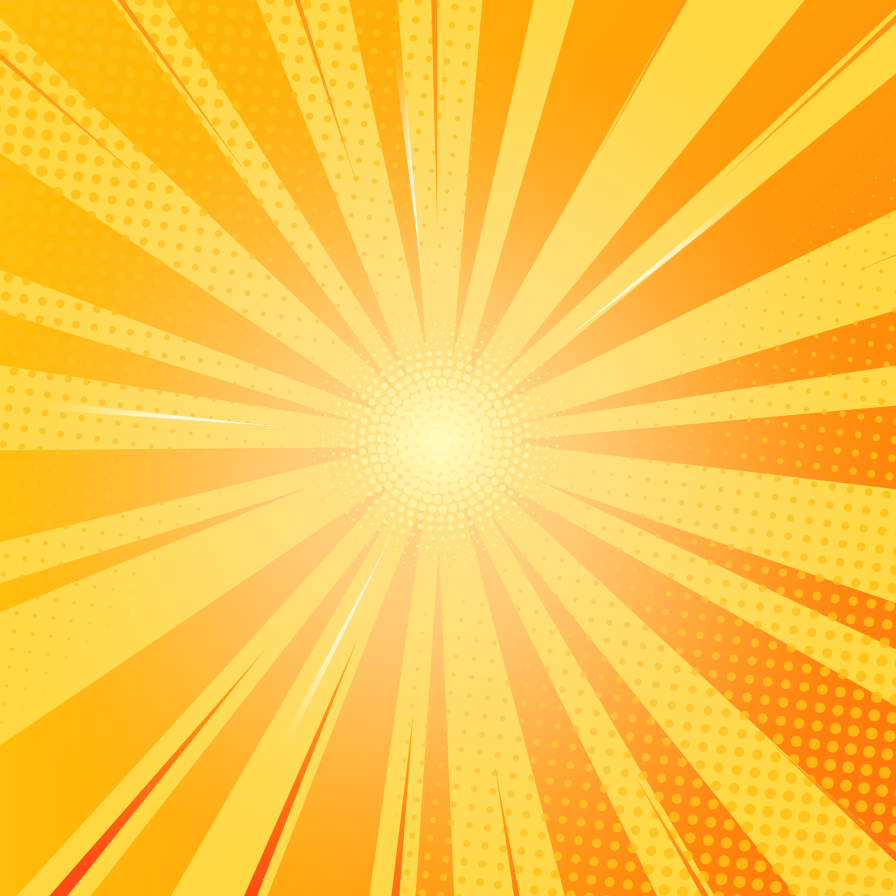
Give the GLSL for this background, as a WebGL 1 fragment shader.

```glsl
precision highp float;
// Comic sunburst: tapered golden rays, halftone dots, streaks and a dotted glowing core.

#define CENTER vec2(0.491, 0.508)
#define RAY_COUNT 21
#define FIRST_RAY 6.9
#define RAY_INSET 0.0065
#define DOT_PITCH 0.0205
#define DOT_GROWTH 0.0083
#define RING_PITCH 0.0109
#define RING_REACH 0.15
#define AMBER vec3(1.0, 0.74, 0.03)
#define DEEP_ORANGE vec3(1.0, 0.45, 0.05)
#define RED vec3(1.0, 0.30, 0.08)
#define CORE_LIGHT vec3(1.0, 0.99, 0.75)

uniform vec2 u_resolution;

float pixel;

// Antialiased coverage of a signed distance, positive inside.
float cover(float d) {
  return smoothstep(-0.7 * pixel, 0.7 * pixel, d);
}

// Signed angular difference in degrees.
float turn(float a, float b) {
  return mod(a - b + 180.0, 360.0) - 180.0;
}

// One when the index k equals n, else zero.
float pick(float k, float n) {
  return 1.0 - step(0.5, abs(k - n));
}

// Center and half width of ray k in degrees: wide and narrow rays alternate.
vec2 rayShape(float k) {
  float wide = mod(k + step(5.5, k), 2.0);
  float center = FIRST_RAY + 360.0 / float(RAY_COUNT) * k - 2.6 * wide;
  center -= 2.6 * pick(k, 7.0) + 2.0 * pick(k, 12.0);
  float halfWidth = mix(2.5, 5.5, wide);
  halfWidth += step(11.5, k) * (0.4 + 0.9 * cos(1.5708 * k));
  return vec2(center, halfWidth);
}

// Rotated square lattice of dots, largest toward two opposite corners.
float halftone(vec2 q, float r) {
  float c = cos(0.14);
  float s = sin(0.14);
  vec2 cell = mod(mat2(c, s, -s, c) * q, DOT_PITCH) - 0.5 * DOT_PITCH;
  float diagonal = q.x - q.y;
  float corner = abs(diagonal);
  float side = q.x * sign(diagonal);
  float size = DOT_GROWTH * min(corner, 0.8);
  return cover(size - length(cell)) * smoothstep(0.12, 0.22, corner)
       * smoothstep(-0.06, -0.03, side) * smoothstep(0.1, 0.2, r);
}

// Concentric rings of dots that shrink outward.
float ringDots(float angle, float r) {
  float ring = max(floor(r / RING_PITCH + 0.5), 1.0);
  float ringRadius = ring * RING_PITCH;
  float sector = 6.2831853 / (6.0 * ring);
  float local = mod(angle + 0.4 * ring, sector) - 0.5 * sector;
  float fade = smoothstep(0.035, RING_REACH, ringRadius);
  float size = mix(0.0061, 0.0007, fade);
  float d = length(vec2(r - ringRadius, local * r));
  return cover(size - d) * step(ringRadius, RING_REACH);
}

void main() {
  vec2 p = gl_FragCoord.xy / u_resolution;
  pixel = 1.0 / min(u_resolution.x, u_resolution.y);
  vec2 q = p - CENTER;
  float r = length(q);
  float angle = atan(q.y, q.x + 1e-6);
  float deg = degrees(angle);

  // Gap between rays, and the tapered spikes riding on them.
  float gap = 180.0;
  float spike = 0.0;
  float heat = 0.0;
  for (int i = 0; i < RAY_COUNT; i++) {
    float k = float(i);
    vec2 ray = rayShape(k);
    gap = min(gap, abs(turn(deg, ray.x)) - ray.y + 0.75);

    float lean = 0.5 + 0.45 * cos(1.26 * (k - 3.0));
    lean *= 1.0 - 0.9 * pick(k, 13.0) - 1.5 * pick(k, 8.0);
    float low = step(9.0, k);
    float along = r - 0.24 - 0.065 * min(abs(k - 5.0), abs(k - 14.0));
    float across = abs(radians(turn(deg, ray.x + ray.y * lean))) * r;
    float shown = step(0.5, abs(k - 4.0)) * step(2.0, abs(k - 10.5));
    float mask = cover(along * mix(0.013, 0.022, low) - across)
               * shown * step(0.0, along);
    heat = mix(heat, clamp(along * mix(1.0, 3.2, low), 0.0, 1.0), mask);
    spike = max(spike, mask);
  }

  // Orange field and yellow rays, both paler near the middle.
  float pale = 1.0 - smoothstep(0.08, 0.6, r);
  float fieldPale = 1.0 - smoothstep(0.08, 0.53, length(q + vec2(0.01, 0.06)));
  vec3 field = mix(AMBER, DEEP_ORANGE, p.x * (1.0 - 0.55 * p.y));
  field = mix(field, vec3(1.0, 0.79, 0.47), fieldPale);
  vec3 rays = mix(vec3(1.0, 0.845, 0.25), vec3(1.0, 0.88, 0.50), pale);
  vec3 color = mix(rays, field, cover(radians(gap) * r - RAY_INSET));

  vec3 dotColor = mix(vec3(1.0, 0.75, 0.08), vec3(1.0, 0.79, 0.42), fieldPale);
  color = mix(color, dotColor, 0.85 * halftone(q, r));
  color = mix(color, mix(vec3(1.0, 0.67, 0.08), RED, heat), spike);

  // White streaks, sharp inside and fading outward.
  for (int i = 0; i < 4; i++) {
    float k = float(i);
    float aim = 38.9 + 68.0 * k - 10.7 * pick(k, 1.0);
    float start = 0.18 - 0.06 * pick(k, 3.0);
    float along = (r - start) / 0.28;
    float across = abs(radians(turn(deg, aim))) * r;
    float streak = cover(0.005 * along - across) * step(0.0, along);
    color = mix(color, vec3(1.0, 0.98, 0.88),
                streak * (1.0 - smoothstep(0.3, 1.0, along)));
  }

  // Halo, dotted rings and bright core.
  color = mix(color, vec3(1.0, 0.885, 0.53), 0.65 * exp(-r * r / 0.022));
  color = mix(color, vec3(1.0, 0.95, 0.65), 0.9 * ringDots(angle, r));
  color = mix(color, CORE_LIGHT, 0.85 * exp(-r * r / 0.0016));
  gl_FragColor = vec4(color, 1.0);
}
```
